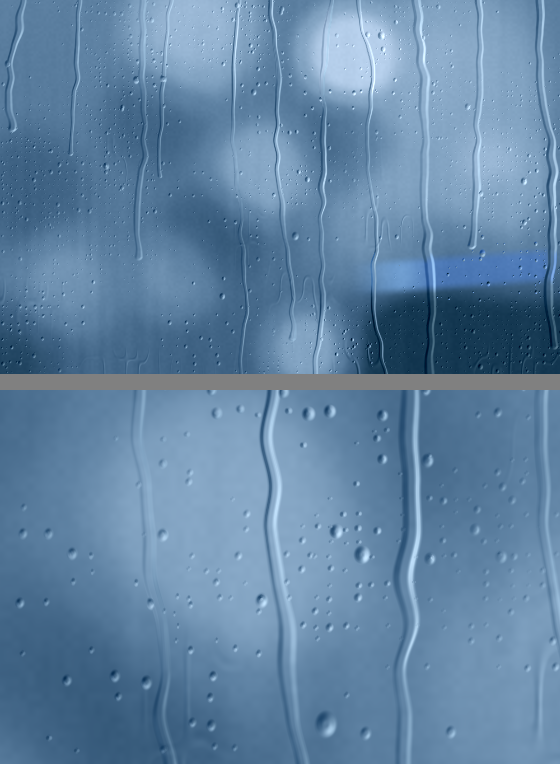
Top, the full canvas; bottom, a detail of the centre.
A WebGL 1 fragment shader for this texture:

```glsl
precision highp float;
uniform vec2 u_resolution;

const float TRAILS = 11.0;
const vec3 DEEP = vec3(0.08, 0.22, 0.32);
const vec3 SLATE = vec3(0.24, 0.38, 0.51);
const vec3 STEEL = vec3(0.36, 0.50, 0.63);
const vec3 MIST = vec3(0.51, 0.64, 0.76);
const vec3 PALE = vec3(0.71, 0.81, 0.92);
const vec3 BLUE = vec3(0.30, 0.48, 0.74);

float hash(vec2 p) {
  vec3 q = fract(p.xyx * vec3(0.1031, 0.1030, 0.0973));
  q += dot(q, q.yzx + 33.33);
  return fract((q.x + q.y) * q.z);
}

float noise(vec2 p) {
  vec2 i = floor(p), f = fract(p);
  f = f * f * (3.0 - 2.0 * f);
  float low = mix(hash(i), hash(i + vec2(1.0, 0.0)), f.x);
  float high = mix(hash(i + vec2(0.0, 1.0)), hash(i + 1.0), f.x);
  return mix(low, high, f.y);
}

float glow(vec2 p, vec2 centre, float radius) {
  return 1.0 - smoothstep(0.35, 1.6, length(p - centre) / radius);
}

vec3 palette(float t) {
  vec3 c = mix(DEEP, SLATE, smoothstep(0.05, 0.33, t));
  c = mix(c, STEEL, smoothstep(0.30, 0.52, t));
  c = mix(c, MIST, smoothstep(0.50, 0.72, t));
  return mix(c, PALE, smoothstep(0.70, 0.98, t));
}

// Out of focus street behind the glass
vec3 backdrop(vec2 p) {
  float t = 0.42 + 0.14 * (p.y - 0.4) + 0.10 * (noise(p * 3.5) - 0.5);
  t += 0.46 * glow(p, vec2(0.92, 0.86), 0.12);
  t += 0.32 * glow(p, vec2(0.52, 0.92), 0.17);
  t += 0.30 * glow(p, vec2(1.20, 0.76), 0.27);
  t += 0.22 * glow(p, vec2(1.34, 0.48), 0.15);
  t += 0.30 * glow(p, vec2(0.70, 0.54), 0.13);
  t += 0.20 * glow(p, vec2(0.47, 0.26), 0.11);
  t += 0.34 * glow(p, vec2(0.82, 0.06), 0.11);
  t += 0.18 * glow(p, vec2(0.18, 0.24), 0.13);
  t += 0.20 * glow(p, vec2(1.02, 0.40), 0.16);
  t -= 0.14 * glow(p, vec2(0.06, 0.50), 0.15);
  t -= 0.12 * glow(p, vec2(0.40, 0.69), 0.13);
  t -= 0.13 * glow(p, vec2(0.92, 0.63), 0.12);
  t -= 0.13 * glow(p, vec2(0.58, 0.38), 0.12);
  t -= 0.16 * glow(p, vec2(0.00, 0.02), 0.16);
  float shade = 1.0 - smoothstep(0.10, 0.31, p.y);
  t -= 0.42 * shade * smoothstep(0.85, 1.12, p.x);
  float barY = abs(p.y - 0.275 - 0.07 * (p.x - 1.25));
  float bar = 1.0 - smoothstep(0.025, 0.055, barY);
  bar *= smoothstep(0.92, 1.08, p.x) * (1.0 - smoothstep(1.45, 1.49, p.x));
  vec3 barColor = mix(BLUE, MIST + vec3(-0.06, 0.0, 0.09), glow(p, vec2(1.04, 0.26), 0.09));
  return mix(palette(t), barColor, 0.85 * bar);
}

// Heights of the water on the pane
float drops(vec2 p, float cells, float share) {
  vec2 q = p * cells, id = floor(q);
  vec2 centre = 0.35 + 0.3 * vec2(hash(id + 3.1), hash(id + 17.7));
  float radius = mix(0.11, 0.28, pow(hash(id + 41.3), 2.0));
  float d = length((q - id - centre) * vec2(1.0, 0.8)) / radius;
  float cluster = smoothstep(0.3, 0.8, noise(id / cells * 5.0 + 8.0));
  float present = step(hash(id + 71.9), share * cluster);
  return present * radius / cells * (1.0 - smoothstep(0.2, 1.0, d));
}

float trail(vec2 p, float seed) {
  float x = (seed + 0.2 + 0.6 * hash(vec2(seed, 5.0))) * 1.5 / TRAILS;
  float end = mix(-0.25, 0.78, hash(vec2(seed, 9.0)));
  float slant = 0.14 * (hash(vec2(seed, 13.0)) - 0.5);
  x += slant * (0.6 - p.y) + 0.04 * (noise(vec2(p.y * 5.0, seed * 7.0)) - 0.5);
  x += 0.010 * (noise(vec2(p.y * 24.0, seed * 3.0)) - 0.5);
  float width = mix(0.006, 0.013, hash(vec2(seed, 21.0)));
  width *= 0.7 + 0.5 * noise(vec2(p.y * 14.0, seed + 30.0));
  width *= 1.0 + 0.4 * exp(-50.0 * abs(p.y - end));
  float d = length(vec2(p.x - x, min(p.y - end, 0.0)));
  float body = 0.45 + 0.55 * noise(vec2(p.y * 7.0, seed + 50.0));
  return body * width * (1.0 - smoothstep(0.3, 1.0, d / width));
}

float rivulets(vec2 p) {
  float contour = abs(noise(p * vec2(34.0, 13.0)) - 0.5);
  float patches = smoothstep(0.56, 0.78, noise(p * vec2(6.0, 5.0) + 20.0));
  patches *= 1.0 - smoothstep(0.45, 0.75, p.y);
  return 0.0018 * patches * (1.0 - smoothstep(0.0, 0.09, contour));
}

float water(vec2 p) {
  float h = drops(p, 26.0, 0.16) + drops(p + 4.3, 47.0, 0.40) + drops(p + 9.1, 80.0, 0.45);
  for (float i = 0.0; i < TRAILS; i++) h = max(h, trail(p, i));
  return h + rivulets(p);
}

void main() {
  vec2 p = gl_FragCoord.xy / u_resolution.y;
  vec2 e = vec2(0.0014, 0.0);
  vec2 slope = vec2(water(p + e) - water(p - e), water(p + e.yx) - water(p - e.yx));
  slope = clamp(slope / (2.0 * e.x), -1.5, 1.5);

  // Refraction, then glints and dark rims
  vec3 color = backdrop(p + 0.05 * slope);
  float light = dot(slope, vec2(-0.75, 0.55));
  color += vec3(0.17, 0.17, 0.16) * max(light, 0.0);
  color -= vec3(0.15, 0.14, 0.13) * max(-light, 0.0);
  color += 2.5 * water(p);

  // Faint vertical smears and condensation
  color += 0.025 * (noise(p * vec2(55.0, 2.5)) - 0.5);
  color += 0.018 * (noise(p * 150.0) - 0.5);
  gl_FragColor = vec4(clamp(color, 0.0, 1.0), 1.0);
}
```
